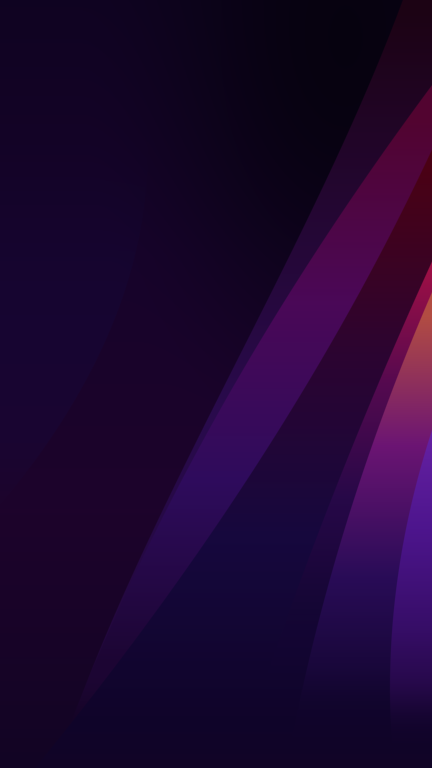
This background is drawn by a Shadertoy shader. Its source:

```glsl
// Dark violet backdrop crossed by translucent ribbons fanning to the right.
// Each ribbon lies right of a cubic edge x(y) and is painted over the last,
// with a four-stop vertical gradient that fades out toward the bottom.

#define EDGE_SOFTNESS 0.8
#define SHADOW_CENTER vec2(0.80, 0.95)
#define SHADOW_RADIUS 0.62
#define SHADOW_COLOR vec3(0.025, 0.008, 0.060)
#define PANEL_TINT vec3(-0.006, 0.009, 0.026)

// Gradient through four evenly spaced colours between heights lo and hi.
vec3 ramp(float y, float lo, float hi, vec3 a, vec3 b, vec3 c, vec3 d) {
    float t = 3.0 * clamp((y - lo) / (hi - lo), 0.0, 1.0);
    vec3 color = mix(a, b, clamp(t, 0.0, 1.0));
    color = mix(color, c, clamp(t - 1.0, 0.0, 1.0));
    return mix(color, d, clamp(t - 2.0, 0.0, 1.0));
}

// Coverage to the right of the cubic with coefficients k, lowest power first.
float rightOf(vec2 p, vec4 k) {
    float edge = k.x + p.y * (k.y + p.y * (k.z + p.y * k.w));
    float slope = k.y + p.y * (2.0 * k.z + 3.0 * p.y * k.w);
    float aspect = iResolution.x / iResolution.y;
    float width = EDGE_SOFTNESS * length(vec2(1.0, slope * aspect)) / iResolution.x;
    return smoothstep(-width, width, p.x - edge);
}

vec3 backdrop(vec2 p) {
    vec3 color = ramp(p.y, 0.0, 1.0,
        vec3(0.070, 0.015, 0.140), vec3(0.112, 0.012, 0.167),
        vec3(0.088, 0.012, 0.165), vec3(0.060, 0.012, 0.130));
    float shadow = 1.0 - smoothstep(0.0, SHADOW_RADIUS, length(p - SHADOW_CENTER));
    color = mix(color, SHADOW_COLOR, shadow);

    // Faint curved panel on the left
    float panel = 1.0 - rightOf(p, vec4(-0.697, 2.589, -1.613, 0.0));
    panel *= smoothstep(0.30, 0.45, p.y) * (1.0 - smoothstep(0.55, 0.85, p.y));
    return color + PANEL_TINT * panel;
}

void mainImage(out vec4 fragColor, in vec2 fragCoord) {
    vec2 p = fragCoord / iResolution.xy;
    float y = p.y;
    vec3 color = backdrop(p);

    // Dim outer border of the long ribbon
    vec3 border = ramp(y, 0.20, 0.98,
        vec3(0.14, 0.03, 0.25), vec3(0.16, 0.04, 0.30),
        vec3(0.14, 0.025, 0.20), vec3(0.11, 0.01, 0.08));
    color = mix(color, border,
        rightOf(p, vec4(0.1285, 0.583, 0.589, -0.368)) * smoothstep(0.05, 0.20, y));

    // Long bright ribbon
    vec3 ribbon = ramp(y, 0.14, 0.84,
        vec3(0.11, 0.02, 0.20), vec3(0.18, 0.045, 0.36),
        vec3(0.29, 0.03, 0.34), vec3(0.32, 0.015, 0.19));
    color = mix(color, ribbon,
        rightOf(p, vec4(0.124, 0.6505, 0.3765, 0.0)) * smoothstep(0.05, 0.15, y));

    // Dark field between the ribbon and the fan
    vec3 field = ramp(y, 0.06, 0.78,
        vec3(0.06, 0.015, 0.16), vec3(0.085, 0.03, 0.24),
        vec3(0.17, 0.015, 0.19), vec3(0.29, 0.005, 0.08));
    color = mix(color, field,
        rightOf(p, vec4(0.081, 1.453, -0.387, 0.0)) * smoothstep(-0.04, 0.06, y));

    // Outer blade of the fan
    vec3 outerBlade = ramp(y, 0.20, 0.65,
        vec3(0.08, 0.02, 0.20), vec3(0.15, 0.03, 0.28),
        vec3(0.33, 0.035, 0.31), vec3(0.62, 0.06, 0.27));
    color = mix(color, outerBlade,
        rightOf(p, vec4(0.547, 0.563, 0.188, 0.0)) * smoothstep(0.10, 0.28, y));

    // Middle blade, glowing amber at its tip
    vec3 middleBlade = ramp(y, 0.08, 0.59,
        vec3(0.07, 0.02, 0.18), vec3(0.16, 0.045, 0.34),
        vec3(0.42, 0.08, 0.45), vec3(0.70, 0.30, 0.26));
    color = mix(color, middleBlade,
        rightOf(p, vec4(0.663, 0.321, 0.36, 0.0)) * smoothstep(0.03, 0.14, y));

    // Inner violet blade
    vec3 innerBlade = ramp(y, 0.05, 0.44,
        vec3(0.10, 0.02, 0.20), vec3(0.21, 0.05, 0.40),
        vec3(0.30, 0.08, 0.55), vec3(0.40, 0.13, 0.64));
    color = mix(color, innerBlade,
        rightOf(p, vec4(0.912, -0.179, 0.862, 0.0)) * smoothstep(0.02, 0.12, y));

    fragColor = vec4(color, 1.0);
}
```
